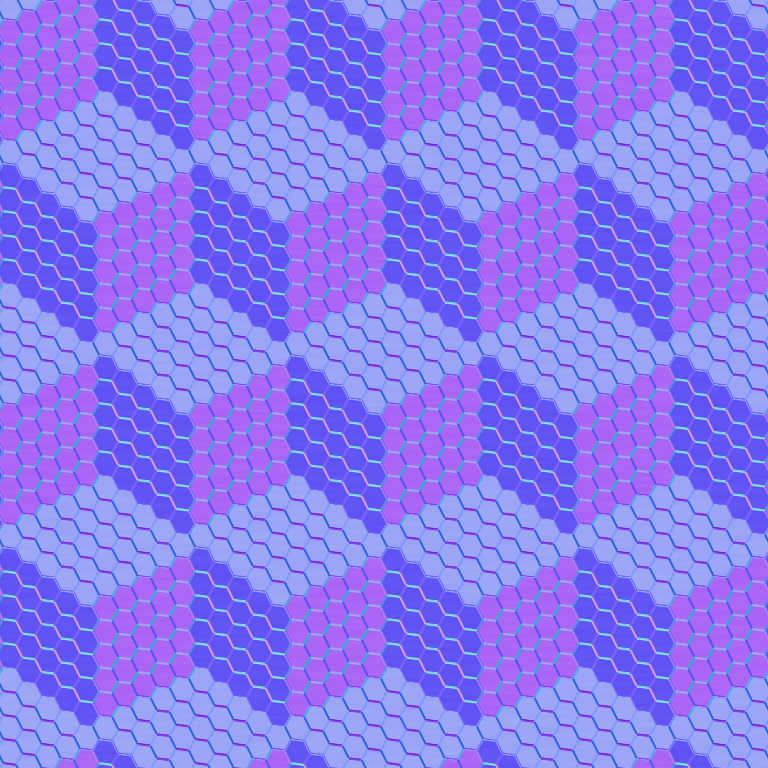
This texture map is drawn by a three.js fragment shader. Its source:

```glsl
// Normal map of bevelled hexagon tiles whose three tilts form stacked isometric cubes.
varying vec2 vUv;

const vec2 GRID = vec2(40.0, 32.0);        // hexagon columns and rows
const float FIRST_ROW = 25.667;            // height of the first cube's left corner, in rows
const float SHEAR = 0.1;                   // drop per column, in rows
const float COLUMN_STEP = 0.8660254;       // column pitch of a regular hexagon of height 1
const float FACE_COLUMNS = 5.0;            // columns in half a cube
const float CUBE_ROWS = 16.0;              // rows after which a column repeats
const float BAND_SHIFT = 6.0;              // row shift between neighbouring half cubes
const vec2 TOP_TILT = vec2(0.11, 0.15);    // tilts are offsets of red and green from 0.5
const vec2 LEFT_TILT = vec2(-0.12, -0.17);
const vec2 RIGHT_TILT = vec2(0.17, -0.10);
const float LINE_INNER = 0.026;            // half line width, fully covered part
const float LINE_OUTER = 0.072;            // half line width, end of the soft edge
const float STEP_GAIN = 1.2;               // steepness of the step between tiles
const float GROOVE = 0.05;                 // bevel between tiles of one face
const float FACE_GROOVE = 0.16;            // bevel between two faces
const float MAX_TILT = 0.43;
const vec2 BRUSH_GRID = vec2(24.0, 256.0); // brushed streaks, long across
const float BRUSH_DEPTH = 0.035;

float hash(vec2 p) {
  vec3 q = fract(vec3(p.xyx) * 0.1031);
  q += dot(q, q.yzx + 33.33);
  return fract((q.x + q.y) * q.z);
}

// Value noise that wraps after "period" cells
float wrappedNoise(vec2 uv, vec2 period) {
  vec2 p = uv * period;
  vec2 i = floor(p);
  vec2 f = fract(p);
  f = f * f * (3.0 - 2.0 * f);
  vec2 a = mod(i, period);
  vec2 b = mod(i + 1.0, period);
  return mix(mix(hash(a), hash(vec2(b.x, a.y)), f.x),
             mix(hash(vec2(a.x, b.y)), hash(b), f.x), f.y);
}

// Tilt of the cube face that owns a hexagon (column, row along the slanted axis)
vec2 faceTilt(vec2 cell) {
  float band = floor((cell.x + 0.5) / FACE_COLUMNS);
  float column = cell.x - band * FACE_COLUMNS;
  float depth = mod(BAND_SHIFT * band - cell.y + 0.5, CUBE_ROWS) - 0.5;
  if (depth < column + 0.5) return TOP_TILT;
  if (depth < column + 5.5) return LEFT_TILT;
  if (depth < 10.5) return TOP_TILT;
  return RIGHT_TILT;
}

vec3 encodeNormal(vec2 tilt) {
  float z = sqrt(max(0.0, 1.0 - 4.0 * dot(tilt, tilt)));
  return vec3(0.5 + tilt, 0.5 + 0.5 * z);
}

void main() {
  vec2 p = vUv * GRID;
  p.y += SHEAR * (p.x - 0.5) - FIRST_ROW;

  // Nearest hexagon centre
  vec2 cell = vec2(0.0);
  vec2 local = vec2(9.0);
  for (int k = -1; k <= 1; k++) {
    float column = floor(p.x) + float(k);
    float y = p.y - 0.5 * column;
    float row = floor(y + 0.5);
    vec2 d = vec2(COLUMN_STEP * (p.x - column - 0.5), y - row);
    if (dot(d, d) < dot(local, local)) {
      local = d;
      cell = vec2(column, row);
    }
  }

  // Nearest of the six edges and the neighbour behind it
  float reach = -1.0;
  vec2 edge = vec2(0.0);
  vec2 neighbour = cell;
  for (int i = -1; i <= 1; i++) {
    for (int j = -1; j <= 1; j++) {
      if (i == j) continue;
      vec2 offset = vec2(float(i), float(j));
      vec2 direction = vec2(COLUMN_STEP * offset.x, offset.y + 0.5 * offset.x);
      float along = dot(local, direction);
      if (along > reach) {
        reach = along;
        edge = direction;
        neighbour = cell + offset;
      }
    }
  }
  // Edge normal on the sheared canvas
  vec2 slopeScale = vec2(GRID.x / GRID.y, 1.0);
  edge = normalize(slopeScale * vec2(COLUMN_STEP * edge.x + SHEAR * edge.y, edge.y));

  // Step and groove between tiles
  vec2 tilt = faceTilt(cell);
  vec2 otherTilt = faceTilt(neighbour);
  vec2 sum = tilt + otherTilt;
  float groove = distance(tilt, otherTilt) > 0.01 ? FACE_GROOVE : GROOVE;
  vec2 lineTilt = 0.25 * sum + edge * (groove - STEP_GAIN * dot(sum, edge));
  lineTilt *= min(1.0, MAX_TILT / max(length(lineTilt), 0.001));

  // Brushed surface
  float brush = wrappedNoise(vUv, BRUSH_GRID) - 0.5;
  tilt += BRUSH_DEPTH * brush * vec2(0.3, 1.0);

  float line = 1.0 - smoothstep(LINE_INNER, LINE_OUTER, 0.5 - reach);
  gl_FragColor = vec4(mix(encodeNormal(tilt), encodeNormal(lineTilt), line), 1.0);
}
```
